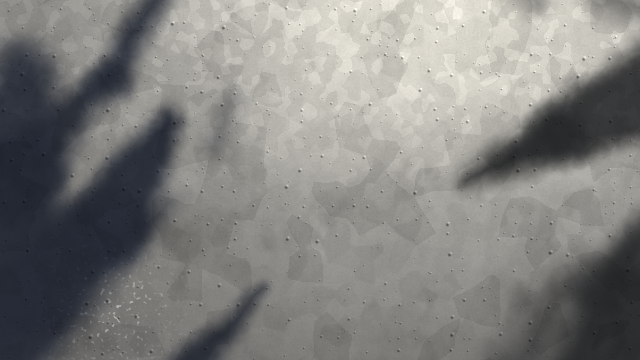
Give the GLSL for this texture, as a WebGL 1 fragment shader.

```glsl
precision highp float;
// A weathered concrete wall lit from the upper right, crossed by soft leaf shadows.
// Voronoi flakes, gradient-noise stains and raised grit tint the surface;
// blurred tapered capsules, bent by noise, block the light.
uniform vec2 u_resolution;

vec2 hash2(vec2 p) {
  p = vec2(dot(p, vec2(127.1, 311.7)), dot(p, vec2(269.5, 183.3)));
  return fract(sin(p) * 43758.55);
}

float gradientNoise(vec2 p) {
  vec2 i = floor(p), f = fract(p);
  vec2 u = f * f * f * (f * (f * 6.0 - 15.0) + 10.0);
  float a = dot(hash2(i) * 2.0 - 1.0, f);
  float b = dot(hash2(i + vec2(1, 0)) * 2.0 - 1.0, f - vec2(1, 0));
  float c = dot(hash2(i + vec2(0, 1)) * 2.0 - 1.0, f - vec2(0, 1));
  float d = dot(hash2(i + 1.0) * 2.0 - 1.0, f - 1.0);
  return mix(mix(a, b, u.x), mix(c, d, u.x), u.y);
}

float fbm(vec2 p) {
  float sum = 0.0, gain = 0.6;
  for (int i = 0; i < 5; i++) {
    sum += gain * gradientNoise(p);
    p = mat2(1.6, 1.2, -1.2, 1.6) * p + 7.3;
    gain *= 0.55;
  }
  return sum;
}

// Random tint of the nearest Voronoi cell, blended across its border.
float flakes(vec2 p, float blur) {
  vec2 cell = floor(p);
  float near = 9.0, next = 9.0, nearTint = 0.0, nextTint = 0.0;
  for (int y = -1; y <= 1; y++) {
    for (int x = -1; x <= 1; x++) {
      vec2 id = cell + vec2(x, y);
      float d = length(id + hash2(id) - p);
      float tint = hash2(id + 41.0).x;
      if (d < near) {
        next = near; nextTint = nearTint;
        near = d; nearTint = tint;
      } else if (d < next) {
        next = d; nextTint = tint;
      }
    }
  }
  return mix(nextTint, nearTint, 0.5 + 0.5 * smoothstep(0.0, blur, next - near));
}

// Small raised grains: bright toward the light, dark on the far side.
float grit(vec2 p, float scale, float density, float blur) {
  p *= scale;
  blur *= scale;
  vec2 id = floor(p), light = vec2(0.6, 0.8);
  vec2 kind = hash2(id + 17.0);
  vec2 o = fract(p) - 0.25 - 0.5 * hash2(id);
  float r = mix(0.035, 0.09, kind.y * kind.y);
  float dome = 1.0 - smoothstep(r - blur, r + blur, length(o));
  float shade = 1.0 - smoothstep(r - blur, r + blur, length(o + light * r * 1.2));
  return step(kind.x, density) * (dome * (0.1 + 0.3 * dot(o, light) / r) - 0.4 * shade * (1.0 - 0.6 * dome));
}

// Light left beside a blurred capsule running from a to b with radii r.x to r.y.
float leaf(vec2 p, vec2 a, vec2 b, vec2 r, float blur, float strength) {
  vec2 ab = b - a;
  float h = clamp(dot(p - a, ab) / dot(ab, ab), 0.0, 1.0);
  float d = length(p - a - ab * h) - mix(r.x, r.y, h);
  return 1.0 - strength * (1.0 - smoothstep(-blur, blur, d));
}

float leftLeaves(vec2 p) {
  float lit = leaf(p, vec2(0.46, 1.06), vec2(0.30, 0.77), vec2(0.025, 0.045), 0.045, 0.9);
  lit *= leaf(p, vec2(0.30, 0.77), vec2(0.06, 0.55), vec2(0.04, 0.08), 0.05, 0.9);
  lit *= leaf(p, vec2(0.06, 0.78), vec2(0.02, 0.50), vec2(0.09, 0.14), 0.06, 0.9);
  lit *= leaf(p, vec2(0.02, 0.50), vec2(0.02, 0.22), vec2(0.13, 0.17), 0.05, 0.9);
  lit *= leaf(p, vec2(0.48, 0.67), vec2(0.28, 0.36), vec2(0.035, 0.12), 0.042, 0.95);
  lit *= leaf(p, vec2(0.47, 0.44), vec2(0.36, 0.32), vec2(0.02, 0.05), 0.05, 0.6);
  lit *= leaf(p, vec2(0.28, 0.35), vec2(0.0, 0.08), vec2(0.11, 0.16), 0.06, 0.95);
  lit *= leaf(p, vec2(0.72, 0.20), vec2(0.52, -0.04), vec2(0.008, 0.05), 0.035, 0.9);
  return lit * leaf(p, vec2(0.65, 0.72), vec2(0.60, 0.59), vec2(0.015, 0.02), 0.06, 0.45);
}

float rightLeaves(vec2 p) {
  float lit = leaf(p, vec2(1.30, 0.50), vec2(1.55, 0.62), vec2(0.015, 0.085), 0.05, 0.95);
  lit *= leaf(p, vec2(1.55, 0.63), vec2(1.82, 0.75), vec2(0.075, 0.13), 0.05, 0.9);
  lit *= leaf(p, vec2(1.82, 0.37), vec2(1.66, 0.18), vec2(0.05, 0.065), 0.05, 0.9);
  lit *= leaf(p, vec2(1.76, 0.12), vec2(1.72, -0.05), vec2(0.15, 0.19), 0.06, 0.95);
  lit *= leaf(p, vec2(1.62, 0.25), vec2(1.42, -0.04), vec2(0.03, 0.07), 0.08, 0.6);
  lit *= leaf(p, vec2(1.43, 1.03), vec2(1.48, 0.99), vec2(0.025), 0.05, 0.5);
  return lit * leaf(p, vec2(1.65, 1.03), vec2(1.82, 0.96), vec2(0.03, 0.04), 0.07, 0.55);
}

void main() {
  vec2 p = gl_FragCoord.xy / u_resolution.y;
  p.x += 0.5 * (16.0 / 9.0 - u_resolution.x / u_resolution.y);
  float px = 1.0 / u_resolution.y;

  // Surface: flakes at three sizes, stains, fine grain and grit
  vec2 rough = p + 0.012 * vec2(gradientNoise(p * 17.0), gradientNoise(p * 17.0 + 31.0));
  float stain = fbm(p * 3.2 + 4.0);
  float tint = 1.0 - 0.07 * smoothstep(0.64, 0.68, flakes(rough * 11.0, 22.0 * px));
  tint += 0.07 * (flakes(rough * 19.0 + 5.0, 38.0 * px) - 0.5);
  tint += 0.07 * smoothstep(0.68, 0.72, flakes(rough * 34.0, 68.0 * px)) * smoothstep(0.2, 0.9, p.y);
  tint += 0.12 * stain + 0.07 * fbm(p * 24.0) + 0.05 * gradientNoise(p * 170.0);
  float smudges = smoothstep(0.05, 0.4, fbm(p * vec2(5.0, 4.0) + 19.0));
  tint -= 0.16 * smudges * (1.0 - smoothstep(0.2, 0.7, p.y));
  tint += grit(p, 22.0, 0.35, px) + 0.7 * grit(p + 3.7, 43.0, 0.16, px);
  float dust = exp(-40.0 * dot(p - vec2(0.31, 0.13), p - vec2(0.31, 0.13)));
  tint += 0.45 * dust * smoothstep(0.15, 0.45, gradientNoise(p * 90.0));

  // Light pool near the top, slightly warm where it is strongest
  vec2 away = (p - vec2(1.22, 1.05)) * vec2(0.75, 1.0);
  float glow = exp(-1.8 * dot(away, away));
  vec3 wall = (0.43 + 0.44 * glow) * mix(vec3(1.0, 0.99, 0.97), vec3(1.0, 0.985, 0.935), glow);

  // Leaf shadows, cool at left and neutral at right
  vec2 bent = p + 0.05 * vec2(fbm(p * 5.0), fbm(p * 5.0 + 13.0));
  float lit = leftLeaves(bent) * rightLeaves(bent);
  vec3 shade = mix(vec3(0.145, 0.165, 0.21), vec3(0.155, 0.16, 0.165), smoothstep(0.4, 1.4, p.x));
  gl_FragColor = vec4(mix(shade, wall, lit) * tint, 1.0);
}
```
